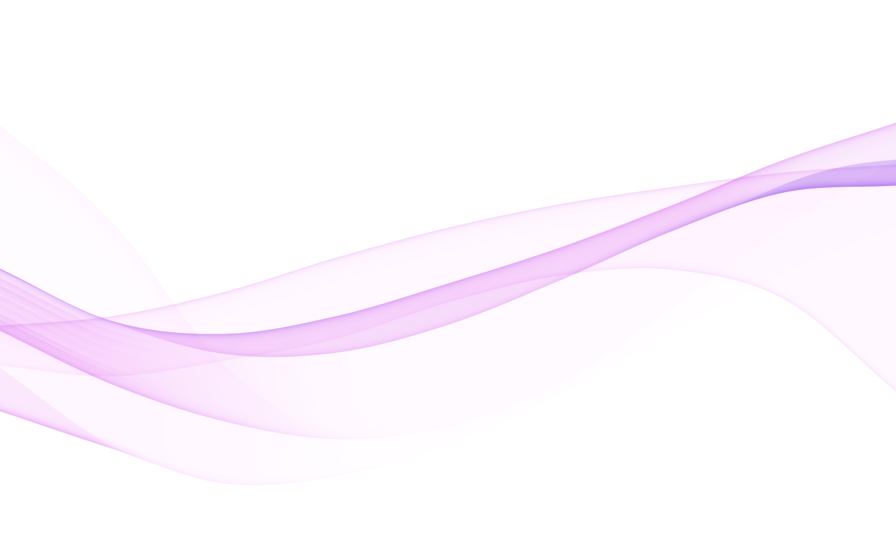
This background is drawn by a Shadertoy shader. Its source:

```glsl
// Translucent pink and violet silk ribbons flowing across a white background.

const vec3 PINK = vec3(0.97, 0.85, 0.985);
const vec3 BLUSH = vec3(1.0, 0.94, 1.0);
const vec3 ORCHID = vec3(0.91, 0.69, 0.96);
const vec3 VIOLET = vec3(0.76, 0.64, 0.96);

float hash(float n) {
    return fract(sin(n * 12.9898) * 43758.5453);
}

// Smooth curve through nine evenly spaced heights.
float spline(float x, float h[9]) {
    float s = clamp(x, 0.0, 0.9999) * 8.0;
    int i = int(s);
    float t = fract(s);
    float p1 = h[i];
    float p2 = h[i + 1];
    float p0 = i > 0 ? h[i - 1] : 2.0 * p1 - p2;
    float p3 = i < 7 ? h[i + 2] : 2.0 * p2 - p1;
    return p1 + 0.5 * t * (p2 - p0 + t * (2.0 * p0 - 5.0 * p1 + 4.0 * p2 - p3
         + t * (3.0 * (p1 - p2) + p3 - p0)));
}

// Coverage between two curves, which may cross.
float band(float y, float a, float b, float px) {
    return smoothstep(-px, px, y - min(a, b)) * smoothstep(-px, px, max(a, b) - y);
}

// Glow that starts sharply at an edge and fades upward (side 1) or downward (side -1).
float rim(float y, float edge, float side, float width, float px) {
    float d = (y - edge) * side;
    return smoothstep(-px, px, d) * exp(-max(d, 0.0) / width);
}

// Layers a translucent dye over a colour.
vec3 dye(vec3 base, vec3 tint, float amount) {
    return base * mix(vec3(1.0), tint, clamp(amount, 0.0, 1.0));
}

void mainImage(out vec4 fragColor, in vec2 fragCoord) {
    vec2 uv = fragCoord / iResolution.xy;
    float x = uv.x;
    float y = uv.y;
    float px = 0.9 / iResolution.y;

    // Ribbon edges
    float mainTop = spline(x, float[9](0.499, 0.401, 0.377, 0.410, 0.471, 0.538, 0.617, 0.702, 0.771));
    float mainLow = spline(x, float[9](0.495, 0.399, 0.340, 0.342, 0.394, 0.477, 0.569, 0.641, 0.654));
    float veilTop = spline(x, float[9](0.392, 0.410, 0.455, 0.519, 0.575, 0.619, 0.651, 0.678, 0.693));
    float veilLow = spline(x, float[9](0.318, 0.298, 0.327, 0.368, 0.436, 0.486, 0.497, 0.442, 0.270));
    float sheetLow = spline(x, float[9](0.383, 0.283, 0.214, 0.181, 0.203, 0.283, 0.425, 0.575, 0.702));
    float hemLow = spline(x, float[9](0.233, 0.163, 0.098, 0.111, 0.172, 0.264, 0.381, 0.490, 0.575));
    float mistTop = spline(x, float[9](0.767, 0.586, 0.320, 0.185, 0.203, 0.283, 0.425, 0.575, 0.702));
    float foldTop = spline(x, float[9](0.314, 0.168, 0.098, 0.111, 0.172, 0.264, 0.381, 0.490, 0.575));
    float wedgeTop = mainLow + 0.048 * smoothstep(0.80, 1.0, x);

    float leftFade = 1.0 - smoothstep(0.10, 0.48, x);
    float rightFade = smoothstep(0.76, 0.92, x);
    vec3 color = vec3(1.0);

    // Faint mist and lower hem
    float mist = band(y, mistTop, hemLow, px) * (1.0 - smoothstep(0.2, 0.42, x));
    color = dye(color, BLUSH, 0.20 * mist);
    color = dye(color, BLUSH, 0.35 * rim(y, mistTop, -1.0, 0.03, px) * mist);
    float hem = band(y, sheetLow, hemLow, px);
    color = dye(color, BLUSH, hem * mix(0.10, 0.32, leftFade));
    color = dye(color, PINK, 0.55 * rim(y, hemLow, 1.0, 0.006, px) * leftFade);
    float fold = band(y, foldTop, hemLow, px) * (1.0 - smoothstep(0.08, 0.2, x));
    color = dye(color, PINK, 0.40 * fold);
    color = dye(color, ORCHID, 0.60 * rim(y, hemLow, 1.0, 0.006, px) * (1.0 - smoothstep(0.08, 0.18, x)));

    // Wide sheet under the main ribbon
    float sheet = band(y, mainLow, sheetLow, px);
    color = dye(color, BLUSH, 0.32 * sheet);
    color = dye(color, PINK, sheet * 0.62 * (1.0 - smoothstep(0.06, 0.42, x)));
    color = dye(color, ORCHID, 0.65 * rim(y, sheetLow, 1.0, 0.006, px) * leftFade);
    color = dye(color, PINK, 0.25 * rim(y, sheetLow, 1.0, 0.035, px) * leftFade);

    // Silk strands gathered on the left
    for (int i = 1; i < 7; i++) {
        float k = float(i);
        float strand = mix(mainTop, sheetLow, (k + 0.6 * hash(k)) / 7.5);
        float strength = (0.12 + 0.22 * hash(k + 9.0)) * (1.0 - smoothstep(0.0, 0.22, x));
        color = dye(color, ORCHID, strength * rim(y, strand, -1.0, 0.012, px));
    }

    // Pale veil crossing behind
    float veil = band(y, veilTop, veilLow, px);
    color = dye(color, BLUSH, 0.42 * veil);
    color = dye(color, PINK, 0.18 * rim(y, veilTop, -1.0, 0.025, px));
    color = dye(color, ORCHID, 0.42 * rim(y, veilTop, -1.0, 0.004, px));
    color = dye(color, PINK, 0.60 * rim(y, veilLow, 1.0, 0.005, px) * mix(0.5, 1.0, smoothstep(0.4, 0.6, x)));

    // Main ribbon with dense edges
    float ribbon = band(y, mainTop, mainLow, px);
    color = dye(color, PINK, ribbon * mix(0.88, 0.45, rightFade));
    color = dye(color, ORCHID, 0.22 * ribbon * rim(y, mainTop, -1.0, 0.025, px));
    color = dye(color, mix(VIOLET, ORCHID, smoothstep(0.25, 0.75, x)),
                0.62 * rim(y, mainTop, -1.0, 0.005, px));
    color = dye(color, ORCHID, 0.45 * rim(y, mainLow, 1.0, 0.006, px) * smoothstep(0.12, 0.25, x));

    // Violet underside at the right
    float wedge = band(y, wedgeTop, mainLow, px) * rightFade;
    color = dye(color, VIOLET, 0.50 * wedge);
    color = dye(color, VIOLET, 0.65 * rim(y, mainLow, 1.0, 0.007, px) * smoothstep(0.60, 0.85, x));

    fragColor = vec4(color, 1.0);
}
```
